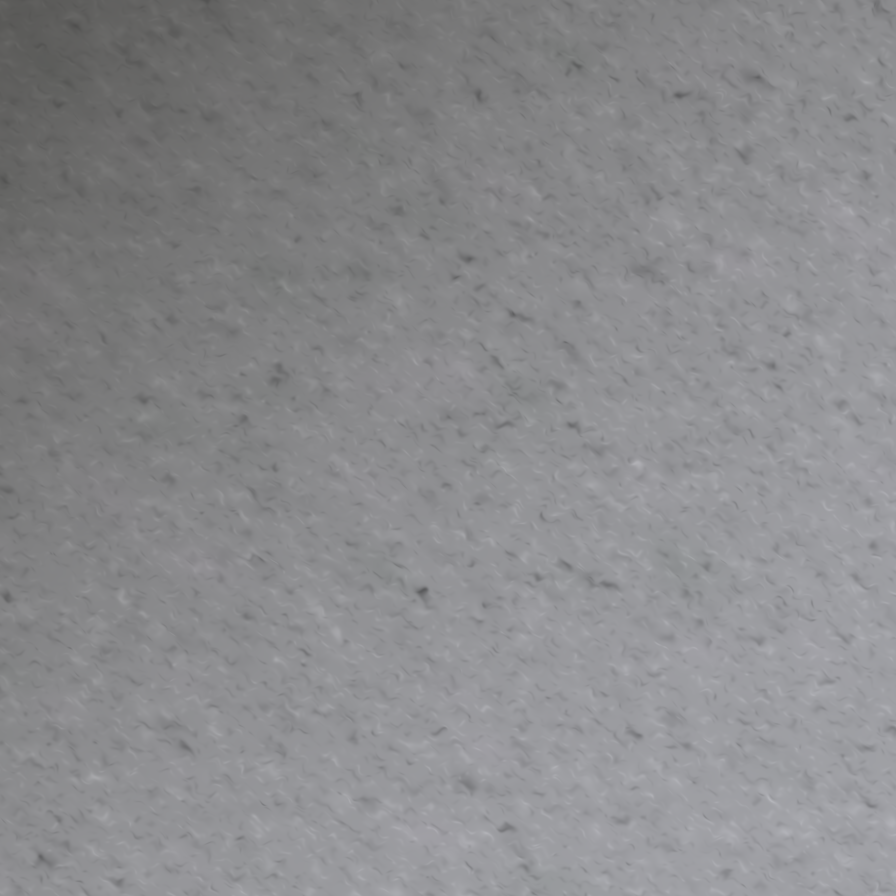
A three.js fragment shader for this texture:

```glsl
// Brushed grey stone: soft diagonal light over mottled, slanted grain with dark flecks.
varying vec2 vUv;

#define DARK_LEVEL 0.34
#define LIGHT_RANGE 0.285
#define SLANT -0.45
#define SLANT_JITTER 0.9
#define GRAIN_LENGTH 0.42
#define GRAIN_WIDTH 0.19
#define MOTTLE 0.052
#define FLECK_DEPTH 0.12
#define WARP 0.0022
#define SHADE_TINT vec3(1.0, 0.995, 0.975)
#define LIGHT_TINT vec3(0.995, 1.0, 1.03)

vec3 hash3(vec2 cell) {
  vec3 p = fract(vec3(cell.xyx) * vec3(0.1031, 0.1030, 0.0973));
  p += dot(p, p.yxz + 33.33);
  return fract((p.xxy + p.yzz) * p.zyx);
}

// Cellular grain, one soft slanted streak per cell.
// x: signed mottling, y: sparse strong flecks.
vec2 grain(vec2 p, float cells, float seed) {
  vec2 q = p * cells;
  vec2 home = floor(q);
  vec2 total = vec2(0.0);
  for (int j = -1; j <= 1; j++) {
    for (int i = -1; i <= 1; i++) {
      vec2 cell = home + vec2(float(i), float(j));
      vec3 place = hash3(cell + seed);
      vec3 kind = hash3(cell + seed + 71.0);
      vec2 d = q - cell - place.xy;
      float angle = SLANT - 0.25 * p.x * p.y + SLANT_JITTER * (place.z - 0.5);
      float c = cos(angle);
      float s = sin(angle);
      vec2 size = vec2(GRAIN_LENGTH, GRAIN_WIDTH) * mix(0.75, 1.1, kind.z);
      vec2 local = vec2(c * d.x + s * d.y, c * d.y - s * d.x) / size;
      float streak = exp(-dot(local, local));
      total += streak * vec2(kind.x * 2.0 - 1.0, pow(kind.y, 9.0));
    }
  }
  return total;
}

// Layered sines that fray the streak outlines.
vec2 fray(vec2 p) {
  vec2 a = sin(p.yx * vec2(211.0, 187.0) + 3.0 * sin(p * 67.0));
  vec2 b = sin(p.yx * vec2(433.0, 389.0) + 2.0 * sin(p * 151.0));
  return WARP * (a + 0.5 * b);
}

void main() {
  // Light falls off toward the upper left.
  float reach = clamp((0.55 * vUv.x + 0.6 * (1.0 - vUv.y)) / 1.15, 0.0, 1.0);
  float light = 1.0 - (1.0 - reach) * (1.0 - reach);
  float crisp = smoothstep(0.05, 0.6, reach);

  // Grain from broad clouds down to fine streaks.
  vec2 p = vUv + fray(vUv);
  vec2 cloud = grain(vUv, 9.0, 11.0);
  vec2 broad = grain(p, 25.0, 137.0);
  vec2 medium = grain(p, 48.0, 291.0);
  vec2 fine = grain(p, 92.0, 523.0);
  float mottle = 0.35 * cloud.x + 0.7 * broad.x
               + mix(0.6, 1.0, crisp) * medium.x + mix(0.45, 1.0, crisp) * fine.x;

  // Dark flecks gather in loose clusters.
  float cluster = smoothstep(-0.35, 0.35, cloud.x + broad.x);
  float flecks = 0.35 * broad.y + mix(0.5, 1.0, crisp) * medium.y + 0.6 * crisp * fine.y;

  float level = DARK_LEVEL + LIGHT_RANGE * light + 0.005;
  level += MOTTLE * mottle - FLECK_DEPTH * flecks * mix(1.1, 0.4, cluster);
  vec3 tint = mix(SHADE_TINT, LIGHT_TINT, light);
  tint += vec3(0.012, 0.0, 0.012) * cloud.x;
  gl_FragColor = vec4(level * tint, 1.0);
}
```
